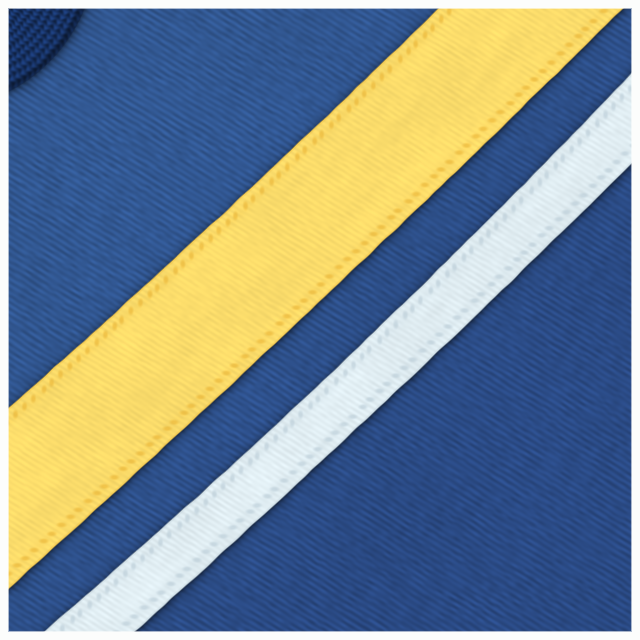
Write a Shadertoy shader that draws this texture.

```glsl
// Blue twill cloth with a yellow and a pale sewn diagonal ribbon, a ribbed collar corner and a white frame.

const vec3 FRAME = vec3(0.99, 0.993, 0.99);
const vec3 BLUE_LIGHT = vec3(0.195, 0.345, 0.575);
const vec3 BLUE_DEEP = vec3(0.165, 0.290, 0.520);
const vec3 NAVY = vec3(0.085, 0.185, 0.370);
const vec3 YELLOW = vec3(0.985, 0.865, 0.420);
const vec3 YELLOW_THREAD = vec3(0.920, 0.720, 0.230);
const vec3 PALE = vec3(0.880, 0.930, 0.950);
const vec3 PALE_THREAD = vec3(0.740, 0.810, 0.850);

float hash(vec2 p) {
    return fract(sin(dot(p, vec2(127.1, 311.7))) * 43758.5453);
}

float noise(vec2 p) {
    vec2 i = floor(p), f = fract(p);
    f = f * f * (3.0 - 2.0 * f);
    return mix(mix(hash(i), hash(i + vec2(1, 0)), f.x),
               mix(hash(i + vec2(0, 1)), hash(i + vec2(1, 1)), f.x), f.y);
}

float fbm(vec2 p) {
    float sum = 0.0, amp = 0.5;
    for (int i = 0; i < 4; i++) {
        sum += amp * noise(p);
        p = p * 2.03 + 17.3;
        amp *= 0.5;
    }
    return sum;
}

float coverage(float d, float soft) {
    return smoothstep(-soft, soft, d);
}

// Fine slanted ridges, broken up by short yarn noise; about -1 to 1.
float twill(vec2 p, float period) {
    vec2 q = vec2(dot(p, vec2(0.85, -0.53)), dot(p, vec2(0.53, 0.85)));
    float wobble = 1.5 * noise(p * 22.0);
    float ridge = sin(6.2832 * q.y / period + wobble);
    float yarn = noise(q * vec2(90.0, 240.0)) - 0.5;
    return 0.5 * ridge * (0.5 + noise(p * 35.0)) + 0.9 * yarn;
}

// Signed distance above the gentle curve y = k.x + k.y x + k.z x^2.
float edgeDistance(vec2 p, vec3 k) {
    float slope = k.y + 2.0 * k.z * p.x;
    return (p.y - k.x - p.x * (k.y + k.z * p.x)) / sqrt(1.0 + slope * slope);
}

// Row of short slanted dashes; d is the distance in from the ribbon edge.
float stitches(float along, float d, float inset, float px) {
    const float pitch = 0.0185;
    float across = d - inset;
    float cell = along / pitch + across * 28.0;
    float jitter = 0.25 * (hash(vec2(floor(cell), inset * 91.0)) - 0.5);
    vec2 q = vec2((fract(cell) - 0.5 - jitter) * pitch, across);
    float dash = length(q / vec2(0.0042, 0.0048)) - 1.0;
    return 1.0 - coverage(dash, 0.5 + 100.0 * px);
}

vec3 blueCloth(vec2 p) {
    float fade = smoothstep(-0.55, 0.65, p.y - p.x);
    vec3 col = mix(BLUE_DEEP, BLUE_LIGHT, fade);
    col *= 0.96 + 0.08 * fbm(p * 5.0);
    return col * (1.0 + 0.13 * twill(p, 0.0092));
}

// Ribbed knit disc that shows only at the corner, over a soft shadow.
vec3 addCollar(vec3 base, vec2 p, vec2 center, float radius, float px) {
    vec2 q = p - center;
    float d = radius - length(q);
    base *= 1.0 - 0.45 * exp(-max(-d, 0.0) / 0.007);
    float rib = sin(length(q) * 480.0 + 2.0 * noise(p * 50.0));
    float knit = sin(atan(q.y, q.x) * 150.0 + rib);
    vec3 col = NAVY * (1.05 + 0.20 * rib + 0.15 * knit);
    col *= 0.65 + 0.35 * smoothstep(0.0, 0.018, d);
    return mix(base, col, coverage(d, px));
}

vec3 addRibbon(vec3 base, vec2 p, vec3 upper, vec3 lower, vec3 cloth, vec3 thread, float px) {
    float wave = 0.0016 * (noise(p * 45.0) - 0.5);
    float fromTop = wave - edgeDistance(p, upper);
    float fromBottom = edgeDistance(p, lower) + wave;
    float d = min(fromTop, fromBottom);
    float along = dot(p, vec2(0.7071));

    // Contact shadow, deeper on the lower side
    float strength = fromTop < 0.0 ? 0.28 : 0.55;
    base *= 1.0 - strength * exp(-max(-d, 0.0) / 0.0055);

    // Cloth, soft creases and turned edges
    float crease = fbm(vec2(along * 9.0, fromTop * 32.0)) - 0.47;
    vec3 col = cloth * (1.0 + 0.035 * twill(p, 0.0085) + 0.06 * crease);
    col = mix(thread, col, 0.5 + 0.5 * smoothstep(0.0, 0.005, d));
    float pucker = exp(-pow((d - 0.017) / 0.007, 2.0));
    col = mix(col, thread, 0.12 * pucker);

    // Seams on both sides
    float seam = max(stitches(along, fromTop, 0.015, px), stitches(along, fromBottom, 0.018, px));
    col = mix(col, thread, 0.65 * seam);
    return mix(base, col, coverage(d, px));
}

void mainImage(out vec4 fragColor, in vec2 fragCoord) {
    vec2 p = fragCoord / iResolution.xy;
    float px = 1.0 / min(iResolution.x, iResolution.y);

    vec3 col = blueCloth(p);
    col = addCollar(col, p, vec2(-0.10, 1.08), 0.25, px);
    col = addRibbon(col, p, vec3(0.351, 0.88, 0.07), vec3(0.068, 0.90, 0.045), YELLOW, YELLOW_THREAD, px);
    col = addRibbon(col, p, vec3(-0.045, 0.84, 0.104), vec3(-0.173, 0.87, 0.06), PALE, PALE_THREAD, px);

    // White frame
    vec2 inset = 0.4865 - abs(p - 0.5);
    col = mix(FRAME, col, coverage(min(inset.x, inset.y), px));
    fragColor = vec4(clamp(col, 0.0, 1.0), 1.0);
}
```
